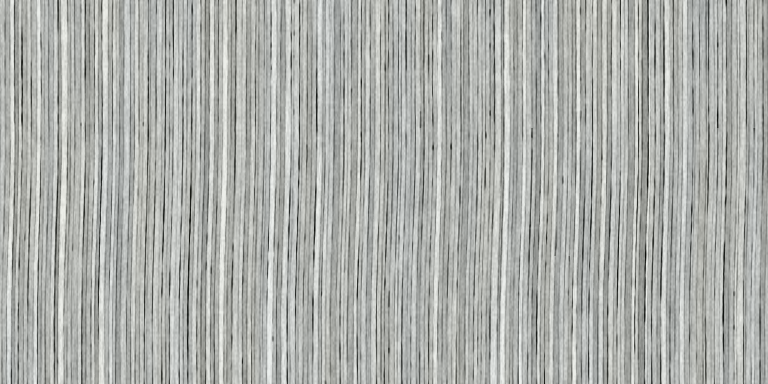
A WebGL 2 fragment shader for this texture:

```glsl
#version 300 es
precision highp float;
// Grey straight-grain wood veneer: fine, gently swaying vertical fibres with broken dark seams.

#define DENSITY 86.0      // fibres per canvas height
#define JITTER 0.74       // irregularity of fibre widths
#define SWAY 0.010        // sideways drift of the grain
#define BASE_TONE 0.728   // mean fibre brightness
#define TONE_RANGE 0.16   // brightness step between neighbouring fibres
#define LINE_DEPTH 0.60   // darkness of the deepest seams
#define PORE_DEPTH 0.25   // extra darkness of rare short pores
#define GRAIN 0.11        // fine streak contrast
#define SAMPLES 5         // horizontal antialiasing steps
#define FOOTPRINT 0.7     // antialiasing width relative to one sample cell

uniform vec2 u_resolution;
out vec4 outColor;

float hash(vec2 cell) {
    uvec2 q = uvec2(ivec2(floor(cell))) * uvec2(1597334673u, 3812015801u);
    uint n = (q.x ^ q.y) * 1597334673u;
    n = (n ^ (n >> 15)) * 2246822519u;
    n ^= n >> 13;
    return float(n >> 8) / 16777216.0;
}

float noise(vec2 p) {
    vec2 i = floor(p), f = fract(p);
    f = f * f * (3.0 - 2.0 * f);
    float low = mix(hash(i), hash(i + vec2(1, 0)), f.x);
    float high = mix(hash(i + vec2(0, 1)), hash(i + vec2(1, 1)), f.x);
    return mix(low, high, f.y);
}

// Noise along y that is independent for every seam or fibre.
float strand(float id, float y, float seed) {
    float k = floor(y), f = fract(y);
    float row = id + seed * 1000.0;
    return mix(hash(vec2(row, k)), hash(vec2(row, k + 1.0)), f * f * (3.0 - 2.0 * f));
}

// Position of the seam on the left of a fibre, wandering slightly along y.
float seamPosition(float id, float y) {
    float offset = hash(vec2(id, 71)) * 0.80 + strand(id, y * 5.0, 1.0) * 0.13
                 + strand(id, y * 45.0, 5.0) * 0.07;
    return id + JITTER * (offset - 0.5);
}

float bend(vec2 p) {
    float drift = 1.0 - smoothstep(0.15, 0.65, p.y);
    float wander = noise(vec2(p.x * 1.5, p.y * 2.0) + 20.0) - 0.5;
    return SWAY * (drift + 0.3 * wander);
}

// Darkness of one seam along y: long faint runs with short dense pieces.
float seamDepth(float id, float y) {
    float runs = 0.55 * strand(id, y * 7.0, 3.0) + 0.45 * strand(id, y * 42.0, 6.0);
    float broken = mix(0.22, 1.0, smoothstep(0.25, 0.75, runs));
    float strength = 0.6 * hash(vec2(id, 33)) + 0.4 * mod(id, 2.0);
    return LINE_DEPTH * (0.22 + 0.78 * strength * strength) * broken;
}

float veneerTone(vec2 p) {
    float x = p.x + bend(p);
    float u = x * DENSITY;
    float center = floor(u);
    float fibre = center - 1.0;
    float left = center - 1.0, right = center + 2.0;
    float seams = 0.0;

    // Narrow ragged seams, with rare pores that open along them
    for (int k = -1; k <= 2; k++) {
        float id = center + float(k);
        float seam = seamPosition(id, p.y);
        if (seam <= u) { fibre = id; left = seam; }
        else right = min(right, seam);

        float pore = smoothstep(0.80, 1.0, strand(id, p.y * 34.0, 2.0))
                   * step(0.91, hash(vec2(id, floor(p.y * 3.0) + 90.0)));
        float ragged = strand(id, p.y * 80.0, 7.0);
        float halfWidth = mix(0.11, 0.19, hash(vec2(id, 44))) + 0.05 * (ragged - 0.5) + 0.03 * pore;
        float line = 1.0 - smoothstep(halfWidth * 0.75, halfWidth * 1.25, abs(u - seam));
        seams = max(seams, line * (seamDepth(id, p.y) + PORE_DEPTH * pore));
    }

    // Fibre body: tone differences between neighbours keep broad areas even
    float across = (u - left) / max(right - left, 0.05);
    float tone = BASE_TONE + TONE_RANGE * (hash(vec2(fibre, 55)) - hash(vec2(fibre + 1.0, 55)));
    tone += 0.06 * (strand(fibre, p.y * 6.0, 4.0) - 0.5);
    tone += 0.02 * (noise(vec2(x * 9.0, p.y * 0.8)) - 0.5);
    tone += 0.06 * (across * (1.0 - across) * 4.0 - 0.66);

    // Fine streaks and short mottling
    tone += GRAIN * (noise(vec2(u * 4.0, p.y * 30.0)) - 0.5);
    tone += 0.8 * GRAIN * (noise(vec2(u * 3.0, p.y * 150.0)) - 0.5);
    return clamp(tone - seams, 0.05, 0.93);
}

void main() {
    vec2 p = gl_FragCoord.xy / u_resolution.y;
    float tone = 0.0;
    for (int s = 0; s < SAMPLES; s++) {
        float shift = ((float(s) + 0.5) / float(SAMPLES) - 0.5) * FOOTPRINT;
        tone += veneerTone(p + vec2(shift / u_resolution.y, 0.0));
    }
    tone /= float(SAMPLES);

    // Neutral grey, drifting between warm and cool bands
    float cool = noise(vec2((p.x + bend(p)) * 30.0, p.y * 2.0) + 7.0);
    vec3 tint = mix(vec3(0.002, 0.007, -0.018), vec3(-0.008, 0.006, 0.002), cool);
    outColor = vec4(tone + tint, 1.0);
}
```
